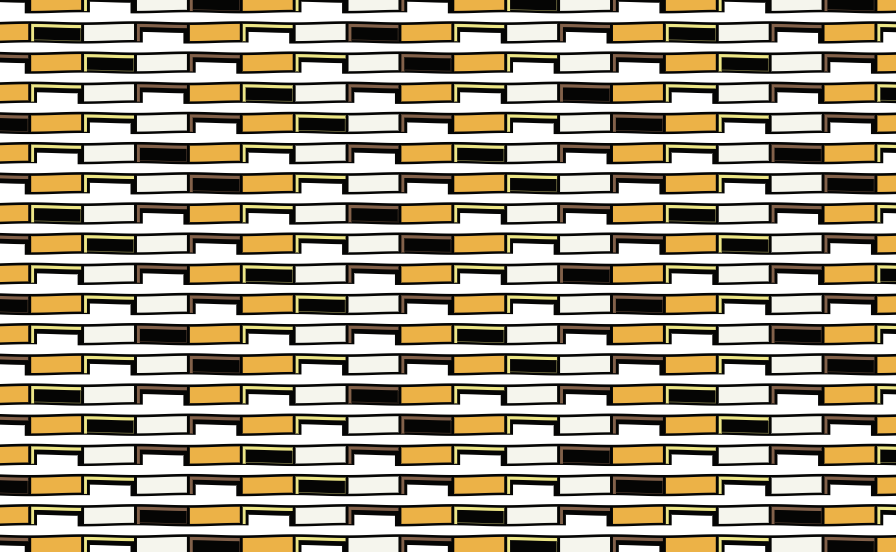
A Shadertoy shader for this pattern:

```glsl
// Rows of inked blocks: orange and cream tiles alternate with yellow- or
// brown-trimmed brackets, every third of which is filled with black.
// Each row is a repeat of cells, painted from antialiased boxes.

const vec3 INK    = vec3(0.02, 0.02, 0.015);
const vec3 PAPER  = vec3(1.0);
const vec3 CREAM  = vec3(0.96, 0.96, 0.93);
const vec3 ORANGE = vec3(0.925, 0.70, 0.28);
const vec3 YELLOW = vec3(0.93, 0.90, 0.53);
const vec3 BROWN  = vec3(0.51, 0.38, 0.29);

// Coverage of the box lo..hi, softened over one pixel.
float box(vec2 p, vec2 lo, vec2 hi, float pixel) {
    vec2 inside = min(p - lo, hi - p);
    return clamp(min(inside.x, inside.y) / pixel + 0.5, 0.0, 1.0);
}

void mainImage(out vec4 fragColor, in vec2 fragCoord) {
    // The canvas is 1152 units wide, with y running down from the top.
    float pixel = 1152.0 / iResolution.x;
    vec2 p = vec2(fragCoord.x, iResolution.y - fragCoord.y) * pixel;
    p -= vec2(38.2, 29.7);

    // Odd rows move one cell to the right.
    vec2 cell = vec2(68.0, 38.8);
    float row = floor((p.y + 6.0) / cell.y);
    float x = p.x / cell.x - mod(row, 2.0);
    float column = floor(x);
    float kind = mod(column, 4.0);

    // Position inside the cell, with a slight hand-drawn sway.
    vec2 q = vec2((x - column) * cell.x, p.y - row * cell.y);
    q.y += 0.7 * cos(3.14159 * x);

    // Continuous black band that carries all the blocks.
    vec3 color = mix(PAPER, INK, box(q, vec2(-9.0, -1.7), vec2(77.0, 25.6), pixel));

    if (mod(kind, 2.0) > 0.5) {
        // Solid tile.
        vec3 fill = kind < 2.0 ? CREAM : ORANGE;
        color = mix(color, fill, box(q, vec2(1.9, 1.7), vec2(66.1, 22.4), pixel));
    } else {
        // Bracket trim along the top and down the left side.
        vec3 trim = kind < 1.0 ? YELLOW : BROWN;
        float top = box(q, vec2(1.9, 1.7), vec2(66.1, 5.8), pixel);
        float side = box(q, vec2(1.9, 1.7), vec2(5.6, 24.0), pixel);
        color = mix(color, trim, max(top, side));

        // The filled bracket steps along by four cells every two rows.
        bool filled = mod(column - 4.0 * floor(row / 2.0), 6.0) < 0.5;
        if (filled) {
            // Faint trim hairline around the black panel.
            float rim = box(q, vec2(5.6, 5.8), vec2(66.0, 22.6), pixel)
                      - box(q, vec2(5.6, 5.8), vec2(65.2, 21.8), pixel);
            color = mix(color, trim, 0.6 * max(rim, 0.0));
        } else {
            // Notch open to the paper below.
            color = mix(color, PAPER, box(q, vec2(9.4, 12.0), vec2(61.6, 50.0), pixel));
        }
    }

    fragColor = vec4(color, 1.0);
}
```
